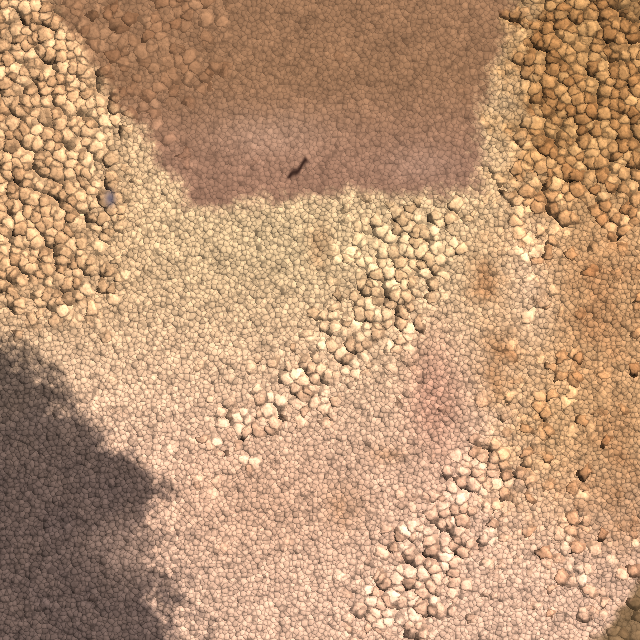
Give the GLSL for this texture, as a three.js fragment shader.

```glsl
// Sunlit gravel ground with a damp earth patch, pebble drifts and a leafy shadow.
varying vec2 vUv;

vec2 hash2(vec2 p) {
  return fract(sin(vec2(dot(p, vec2(127.1, 311.7)), dot(p, vec2(269.5, 183.3)))) * 43758.5);
}

// Layered sines, roughly -1 to 1
float waves(vec2 p) {
  float sum = 0.0, amp = 0.5;
  for (int i = 0; i < 5; i++) {
    sum += amp * sin(p.x + 1.7 * sin(p.y * 0.8 + float(i))) * cos(p.y + 1.3 * sin(p.x * 0.7));
    p = mat2(1.4, 1.2, -1.2, 1.4) * p + 2.3;
    amp *= 0.6;
  }
  return sum;
}

// Cellular stones of mixed size: x = body mask, y = lit side, z = tone, w = second random
vec4 stones(vec2 p) {
  vec2 cell = floor(p), toCentre = vec2(0.0), id = vec2(0.0);
  float near = 9.0, next = 9.0;
  for (int j = -1; j <= 1; j++) {
    for (int i = -1; i <= 1; i++) {
      vec2 c = cell + vec2(float(i), float(j));
      vec2 r = p - c - hash2(c);
      float d = length(r) - 0.3 * hash2(c + 3.1).x;
      if (d < near) {
        next = near;
        near = d;
        toCentre = r;
        id = c;
      } else {
        next = min(next, d);
      }
    }
  }
  float body = smoothstep(0.0, 0.3, next - near) * (1.0 - smoothstep(0.2, 0.5, near));
  return vec4(body, dot(toCentre, vec2(0.75, 0.65)), hash2(id + 7.3));
}

// Soft elliptical spot
float spot(vec2 p, vec2 centre, vec2 radius) {
  vec2 q = (p - centre) / radius;
  return exp(-dot(q, q));
}

// Soft band along a segment
float band(vec2 p, vec2 a, vec2 b, float width) {
  vec2 ab = b - a;
  float t = clamp(dot(p - a, ab) / dot(ab, ab), 0.0, 1.0);
  float d = length(p - a - ab * t) / width;
  return exp(-d * d);
}

void main() {
  vec2 p = vUv;
  float broad = waves(p * 13.0);
  float ragged = waves(p * 42.0 + 5.0);
  float grit = waves(p * 170.0);
  vec2 q = p + 0.012 * vec2(broad, ragged);

  // Broad ground colours
  vec3 col = mix(vec3(0.89, 0.72, 0.61), vec3(0.88, 0.73, 0.56), smoothstep(0.2, 0.65, p.y));
  float leftDrift = (1.0 - smoothstep(0.08, 0.28, p.x)) * smoothstep(0.42, 0.6, p.y);
  col = mix(col, vec3(0.79, 0.62, 0.46), 0.85 * leftDrift);
  col = mix(col, vec3(0.8, 0.69, 0.53), 0.7 * spot(q, vec2(0.47, 0.62), vec2(0.2, 0.09)));
  col = mix(col, vec3(0.81, 0.63, 0.51), 0.6 * spot(q, vec2(0.42, 0.22), vec2(0.18, 0.1)));
  float rightSide = smoothstep(0.72, 0.86, q.x + 0.04 * ragged);
  vec3 ochre = mix(vec3(0.83, 0.65, 0.47), vec3(0.65, 0.49, 0.32), smoothstep(0.58, 0.82, q.y));
  col = mix(col, ochre, rightSide * smoothstep(0.08, 0.35, p.y));
  col = mix(col, vec3(0.92, 0.76, 0.62), 0.8 * spot(q, vec2(0.83, 0.55), vec2(0.045, 0.11)));

  // Bare brown soil
  float soil = spot(q, vec2(0.76, 0.57), vec2(0.03, 0.05)) + spot(q, vec2(0.78, 0.44), vec2(0.03, 0.05));
  soil += spot(q, vec2(0.94, 0.53), vec2(0.07, 0.1)) + spot(q, vec2(0.97, 0.27), vec2(0.07, 0.12));
  soil += 0.7 * spot(q, vec2(0.5, 0.62), vec2(0.02, 0.03));
  soil += 0.6 * (spot(q, vec2(0.54, 0.21), vec2(0.03)) + spot(q, vec2(0.6, 0.29), vec2(0.03, 0.015)));
  soil = clamp(soil * (0.85 + 0.7 * ragged), 0.0, 1.0);
  col = mix(col, vec3(0.66, 0.47, 0.32), 0.75 * soil);
  col = mix(col, vec3(0.75, 0.55, 0.46), 0.8 * spot(q, vec2(0.68, 0.38), vec2(0.05, 0.1)));
  col *= 1.0 + 0.04 * broad + 0.07 * ragged;

  // Damp earth
  float damp = max(0.08 + 0.67 * (1.0 - p.y) - p.x, p.x - 0.75 - 0.05 * smoothstep(0.8, 1.0, p.y));
  damp = max(damp, 0.68 + 0.02 * smoothstep(0.4, 0.55, p.x) - p.y);
  damp = 1.0 - smoothstep(-0.018, 0.016, damp + 0.016 * ragged + 0.012 * grit);
  vec3 earth = mix(vec3(0.64, 0.48, 0.39), vec3(0.62, 0.46, 0.34), smoothstep(0.72, 0.9, p.y));
  earth += 0.08 * spot(q, vec2(0.42, 0.79), vec2(0.09, 0.035)) + 0.06 * spot(q, vec2(0.66, 0.74), vec2(0.06, 0.03));
  col = mix(col, earth * (1.0 + 0.07 * ragged), damp);

  // Where larger stones gather
  float drift = band(q, vec2(0.65, 0.63), vec2(0.58, 0.5), 0.08);
  drift = max(drift, 0.8 * band(q, vec2(0.57, 0.48), vec2(0.37, 0.33), 0.06));
  drift = max(drift, 0.9 * band(q, vec2(0.78, 0.27), vec2(0.61, 0.04), 0.08));
  drift = max(drift, max(leftDrift, rightSide * smoothstep(0.5, 0.75, p.y)));
  drift = max(drift, 0.4 * rightSide) * (1.0 - 0.8 * soil);
  drift = mix(drift, 0.65 * (1.0 - smoothstep(0.25, 0.42, p.x)) * smoothstep(0.7, 0.85, p.y), damp);

  // Stone relief at two sizes
  vec2 bend = 0.004 * vec2(grit, waves(p.yx * 110.0));
  vec4 fine = stones((p + 0.5 * bend) * 135.0);
  vec4 large = stones((p + bend) * 60.0);
  float showing = smoothstep(-0.05, 0.25, drift + 0.2 * ragged - 0.85 * large.w);
  float fineLight = 0.26 * (fine.x - 0.55) + 0.25 * fine.y + 0.24 * (fine.z - 0.5);
  float largeLight = 0.42 * (large.x - 0.55) + 0.5 * large.y + 0.3 * (large.z - 0.5);
  largeLight += 0.35 * fineLight;
  float relief = mix(fineLight, largeLight, showing) * (1.0 - 0.45 * damp);
  vec3 tint = mix(vec3(0.98, 0.9, 0.83), vec3(1.05, 1.06, 1.06), large.z);
  col *= mix(vec3(1.0), tint, showing * (0.5 + 0.5 * rightSide));
  col *= 1.0 + relief + 0.07 * grit;

  // Leafy shadow and the dim lower right corner
  float edge = p.x - min(0.275, 1.2 * (0.47 - p.y));
  float leaves = 0.03 * broad + 0.045 * ragged + 0.02 * grit;
  float shadow = 1.0 - smoothstep(-0.045, 0.035, edge + leaves);
  shadow *= 1.0 - 0.4 * spot(q, vec2(0.23, 0.14), vec2(0.07, 0.05));
  shadow *= 0.94 + 0.1 * ragged;
  col = mix(col, col * vec3(0.41, 0.42, 0.46), shadow);
  float corner = smoothstep(-0.01, 0.015, p.x - 0.93 - 0.75 * p.y + 0.012 * ragged);
  col = mix(col, vec3(0.47, 0.37, 0.25) * (1.0 + 0.5 * relief), 0.85 * corner);

  // Twig and a bluish stone
  float twig = band(p + 0.003 * vec2(0.0, sin(p.x * 300.0)), vec2(0.453, 0.723), vec2(0.477, 0.747), 0.004);
  col = mix(col, vec3(0.2, 0.13, 0.11), 0.9 * twig);
  col = mix(col, vec3(0.4, 0.38, 0.45), 0.85 * spot(p, vec2(0.172, 0.69), vec2(0.008, 0.012)));

  gl_FragColor = vec4(clamp(col, 0.0, 1.0), 1.0);
}
```
